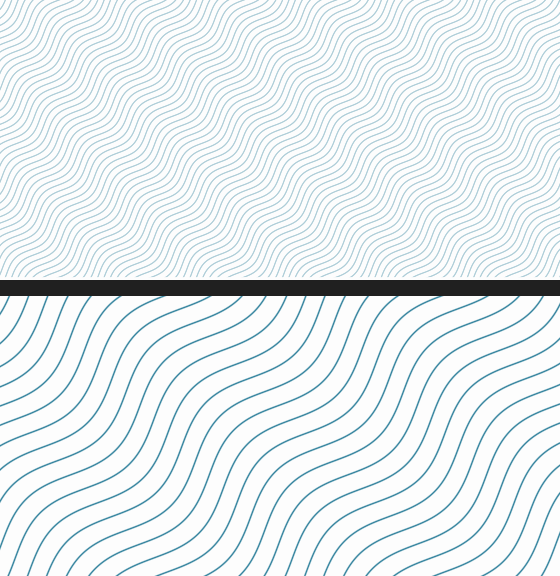
Top, the full canvas; bottom, a detail of the centre.
This pattern is drawn by a Shadertoy shader. Its source:

```glsl
// Fine teal wavy lines climbing diagonally over a near-white ground.

const float TAU = 6.2831853;

// Signed distance to the nearest wave; p is in tiles, ten waves per tile.
float waveDistance(vec2 p) {
    float along = p.x + p.y - 0.62;
    float across = p.x - p.y - 0.63;
    float swing = 0.073;
    float slope = swing * TAU * cos(TAU * along);
    float phase = 10.0 * (across - swing * sin(TAU * along));
    float steepness = 10.0 * length(vec2(1.0 - slope, 1.0 + slope));
    return (fract(phase + 0.5) - 0.5) / steepness;
}

// Coverage of a stroke, softened over about one pixel on each side.
float strokeCoverage(float d, float width, float softness) {
    return smoothstep(-softness, softness, d + 0.5 * width)
         - smoothstep(-softness, softness, d - 0.5 * width);
}

void mainImage(out vec4 fragColor, in vec2 fragCoord) {
    // Tile space: origin at the upper left, 3.03 tiles down the canvas
    float pixel = 3.03 / iResolution.y;
    vec2 p = vec2(fragCoord.x, fragCoord.y - iResolution.y) * pixel;

    float ink = strokeCoverage(waveDistance(p), 0.0047, 0.95 * pixel);

    // Narrow blank margin below the last row of tiles
    ink *= smoothstep(-0.5 * pixel, 0.5 * pixel, p.y + 3.0);

    vec3 paper = vec3(0.993);
    vec3 teal = vec3(0.08, 0.44, 0.56);
    fragColor = vec4(mix(paper, teal, ink), 1.0);
}
```
